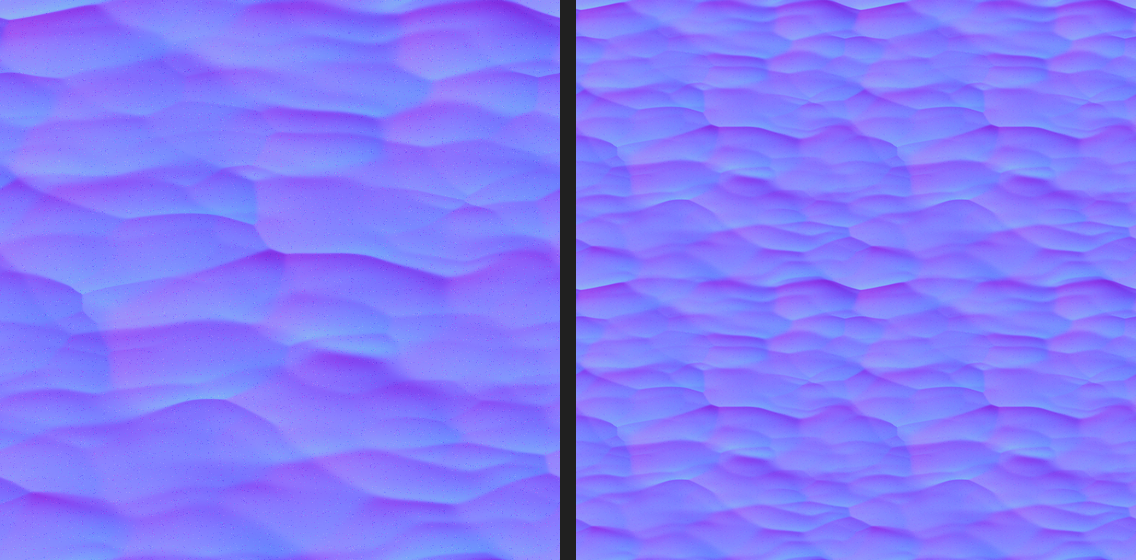
Left, the tile; right, the same tile 2 across and 2 down.
Give the GLSL for this texture map, as a WebGL 1 fragment shader.

```glsl
precision highp float;
// Tileable normal map of soft, wide, overlapping swells with creases between them.
// Three layers of smooth cellular bumps give slopes directly; the slopes are
// summed, sprinkled with fine specks and packed as a unit normal.

uniform vec2 u_resolution;

#define RELIEF 1.08       // overall slope strength
#define SIDE_SLOPE 0.45   // sideways slope relative to vertical
#define BEND 0.42         // how far the cell tops arch
#define SKEW 0.45         // extra steepness of the upper flanks
#define JITTER 0.9        // scatter of the cell centres
#define SOFT_CREASE 6.5   // blend sharpness of the softest creases
#define SHARP_CREASE 65.0 // blend sharpness of the crispest creases
#define WARP vec2(0.036, 0.026)
#define MEAN_TILT vec2(0.035, 0.012)
#define SPECK_GRID 512.0
#define SPECK_SHARE 0.14
#define SPECK_TILT 0.36

vec2 hash2(vec2 p) {
  vec3 q = fract(p.xyx * vec3(0.1031, 0.1030, 0.0973));
  q += dot(q, q.yzx + 33.33);
  return fract((q.xx + q.yz) * q.zy);
}

// Two channels of value noise that wrap after a whole number of cells.
vec2 wrapNoise(vec2 uv, vec2 cells, float seed) {
  vec2 p = uv * cells;
  vec2 id = floor(p);
  vec2 f = p - id;
  f = f * f * f * (f * (f * 6.0 - 15.0) + 10.0);
  vec2 lo = mod(id, cells) + seed;
  vec2 hi = mod(id + 1.0, cells) + seed;
  vec2 bottom = mix(hash2(lo), hash2(vec2(hi.x, lo.y)), f.x);
  vec2 top = mix(hash2(vec2(lo.x, hi.y)), hash2(hi), f.x);
  return mix(bottom, top, f.y);
}

// Slope across a swell: gentle in the middle, steep near the rim.
vec2 flank(vec2 d) {
  float y = clamp(d.y, -0.75, 0.75);
  return vec2(SIDE_SLOPE * d.x, y * (0.55 + 1.6 * y * y) + SKEW * y * y);
}

// Slope of a layer of arched swells, blended softly where they meet.
vec2 swellSlope(vec2 uv, vec2 cells, float seed) {
  vec2 p = uv * cells;
  vec2 id = floor(p);
  float crisp = wrapNoise(uv, vec2(5.0, 8.0), seed + 7.0).x;
  float sharpness = mix(SOFT_CREASE, SHARP_CREASE, crisp * crisp * crisp);
  vec2 slope = vec2(0.0);
  float total = 0.0;
  for (int j = -1; j <= 1; j++) {
    for (int i = -1; i <= 1; i++) {
      vec2 cell = id + vec2(float(i), float(j));
      vec2 key = mod(cell, cells) + seed;
      vec2 d = p - cell - 0.5 - JITTER * (hash2(key) - 0.5);
      d.y += BEND * d.x * d.x;
      vec2 traits = hash2(key + 51.0);
      float weight = exp(-sharpness * (dot(d, d) + 0.18 * traits.x));
      slope += weight * mix(0.55, 1.4, traits.y) * flank(d);
      total += weight;
    }
  }
  return slope / max(total, 1e-36);
}

// Sparse soft dots, each tilted in a random direction, more often downwards.
vec2 speckTilt(vec2 uv) {
  vec2 p = uv * SPECK_GRID;
  vec2 id = mod(floor(p), SPECK_GRID);
  float dotMask = 1.0 - smoothstep(0.2, 0.7, length(fract(p) - 0.5));
  float chosen = step(hash2(id + 17.0).x, SPECK_SHARE);
  vec2 tilt = hash2(id + 631.0) - vec2(0.5, 0.62);
  return tilt * dotMask * (chosen * SPECK_TILT + 0.025);
}

void main() {
  vec2 uv = gl_FragCoord.xy / u_resolution;

  // Bend the cell borders into irregular wavy lines.
  vec2 warped = uv + WARP * (wrapNoise(uv, vec2(5.0, 7.0), 11.0) - 0.5);
  warped += 0.4 * WARP * (wrapNoise(uv, vec2(11.0, 15.0), 23.0) - 0.5);

  // Medium, large and small swells.
  vec2 slope = 0.37 * swellSlope(warped, vec2(4.0, 11.0), 101.0);
  slope += 0.19 * swellSlope(warped, vec2(3.0, 7.0), 211.0);
  slope += 0.20 * swellSlope(warped, vec2(6.0, 16.0), 307.0);

  // Pack the normal as a colour.
  vec2 tilt = MEAN_TILT - RELIEF * slope;
  tilt.x -= 0.07 * tilt.y;
  tilt += speckTilt(uv);
  vec3 normal = normalize(vec3(tilt, 1.0));
  gl_FragColor = vec4(normal * 0.5 + 0.5, 1.0);
}
```
